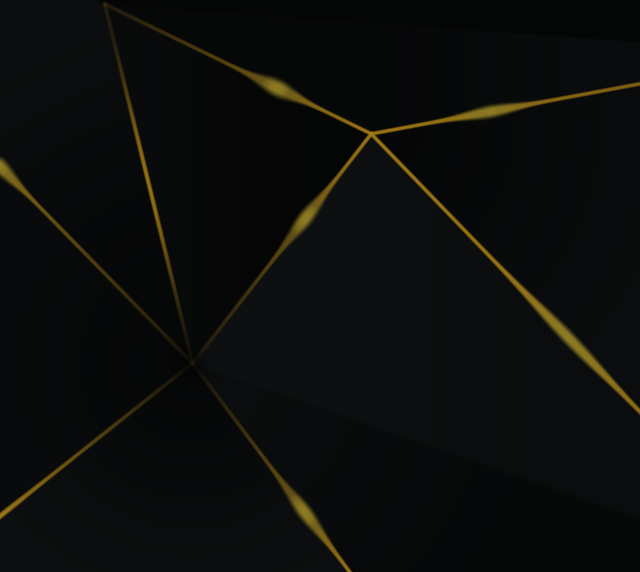
A WebGL 1 fragment shader for this background:

```glsl
precision highp float;
// Dark faceted panels divided by thin gold seams with swelling glints.
uniform vec2 u_resolution;

// Signed distance to the line a-b, positive on its left.
float lineSide(vec2 p, vec2 a, vec2 b) {
  vec2 dir = normalize(b - a), q = p - a;
  return dir.x * q.y - dir.y * q.x;
}

float leftOf(vec2 p, vec2 a, vec2 b) {
  return smoothstep(-0.0025, 0.0025, lineSide(p, a, b));
}

// Mask of the wedge at apex, counterclockwise from a to b.
float wedge(vec2 p, vec2 apex, vec2 a, vec2 b) {
  return leftOf(p, apex, a) * leftOf(p, b, apex);
}

// Blends a gold seam over base. ends: brightness at a and b;
// glint: position along the seam, reach and added half width.
vec3 seam(vec3 base, vec2 p, vec2 a, vec2 b, vec2 ends, vec3 glint) {
  vec2 ab = b - a;
  float len = length(ab);
  float t = clamp(dot(p - a, ab) / (len * len), 0.0, 1.0);
  float d = length(p - a - ab * t);
  float s = (t - glint.x) * len / glint.y;
  float swell = exp(-s * s);
  float halfWidth = 0.0052 + glint.z * swell;
  float cover = 1.0 - smoothstep(halfWidth * 0.2, halfWidth, d);
  float light = max(mix(ends.x, ends.y, t), 0.9 * swell);
  float soft = swell * smoothstep(0.0, 0.01, glint.z);
  vec3 gold = mix(vec3(0.64, 0.48, 0.08), vec3(0.61, 0.53, 0.15), soft);
  return mix(base, gold, cover * light);
}

void main() {
  vec2 uv = gl_FragCoord.xy / u_resolution;
  vec2 p = uv * vec2(1.117, 1.0);

  // Seam corners
  vec2 hub = vec2(0.336, 0.365), joint = vec2(0.648, 0.766);
  vec2 peak = vec2(0.183, 0.993), east = vec2(1.12, 0.854);
  vec2 southEast = vec2(1.12, 0.277), west = vec2(-0.002, 0.711);
  vec2 southWest = vec2(-0.002, 0.096), south = vec2(0.612, -0.002);
  vec2 foldEnd = vec2(1.12, 0.092);

  // Facets around the hub
  float fromHub = length(p - hub), fromJoint = length(p - joint);
  float shade = 0.0;
  shade += wedge(p, hub, joint, peak)
         * mix(0.042, 0.02, smoothstep(0.2, 0.52, p.x));
  shade += wedge(p, hub, peak, west) * mix(0.026, 0.052, smoothstep(0.1, 0.7, fromHub));
  shade += wedge(p, hub, west, southWest) * mix(0.026, 0.041, smoothstep(0.0, 0.4, fromHub));
  shade += wedge(p, hub, southWest, south) * mix(0.027, 0.054, smoothstep(0.0, 0.45, fromHub));
  shade += wedge(p, hub, south, foldEnd)
         * mix(0.046, 0.03, smoothstep(0.1, 0.7, fromHub));
  shade += wedge(p, hub, foldEnd, joint)
         * mix(0.06, 0.047, smoothstep(0.45, 1.05, p.x));

  // Facets around the joint, with a darker strip along the top
  shade = mix(shade, mix(0.024, 0.046, smoothstep(0.0, 0.55, fromJoint)),
              wedge(p, joint, southEast, east));
  float upper = mix(0.026, 0.045, smoothstep(0.6, 1.1, p.x));
  upper = mix(upper, 0.018, leftOf(p, peak, vec2(1.12, 0.926)));
  shade = mix(shade, upper, wedge(p, joint, east, peak));
  vec3 color = shade * vec3(0.88, 1.0, 1.07);

  // Gold seams
  color = seam(color, p, peak, hub, vec2(0.16, 0.1), vec3(0.5, 0.2, 0.0006));
  color = seam(color, p, hub, west, vec2(0.1, 0.8), vec3(1.0, 0.05, 0.013));
  color = seam(color, p, hub, southWest, vec2(0.06, 0.95), vec3(1.0, 0.08, 0.002));
  color = seam(color, p, hub, south, vec2(0.06, 0.9), vec3(0.71, 0.057, 0.012));
  color = seam(color, p, hub, joint, vec2(0.1, 0.95), vec3(0.633, 0.052, 0.012));
  color = seam(color, p, peak, joint, vec2(0.15, 0.95), vec3(0.647, 0.045, 0.015));
  color = seam(color, p, joint, east, vec2(0.95, 0.75), vec3(0.44, 0.055, 0.01));
  color = seam(color, p, joint, southEast, vec2(0.95, 0.85), vec3(0.73, 0.11, 0.01));

  // Shadow where the seams sink into the hub
  color *= 1.0 - 0.45 * exp(-fromHub * fromHub / 0.0006);
  gl_FragColor = vec4(color, 1.0);
}
```
